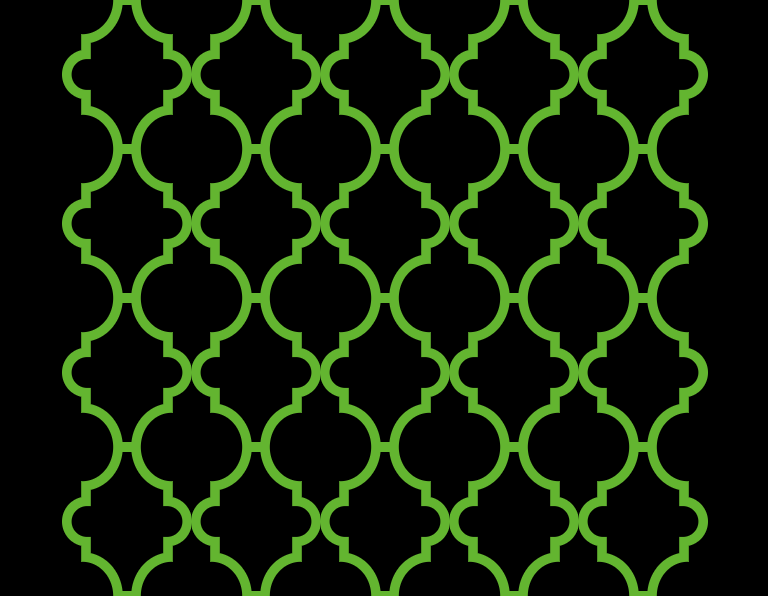
Give the GLSL for this pattern, as a WebGL 1 fragment shader.

```glsl
precision highp float;
// Moroccan quatrefoil trellis: a panel of 5 by 4 green outlined tiles on black.
// Each tile is folded to one quadrant, where its outline is the union of a
// side lobe, an upright step, a concave elliptical arc and a short bridge.

uniform vec2 u_resolution;

const float CANVAS_WIDTH = 768.0;       // design units across the canvas
const vec2 TILE = vec2(129.0, 149.0);
const vec2 GRID = vec2(5.0, 4.0);
const vec2 PANEL_OFFSET = vec2(1.0, 0.0);
const float HALF_STROKE = 4.8;
const float STEP_X = 41.0;              // centre line of the upright step
const vec3 GREEN = vec3(0.39, 0.71, 0.19);
const vec3 BLACK = vec3(0.0);

float boxDistance(vec2 p, vec2 halfSize) {
  vec2 d = abs(p) - halfSize;
  return length(max(d, 0.0)) + min(max(d.x, d.y), 0.0);
}

// First-order distance to an ellipse outline.
float ellipseDistance(vec2 p, vec2 radii) {
  float k = length(p / radii);
  return (k - 1.0) * k / max(length(p / (radii * radii)), 1e-4);
}

// Rounded side lobe, straightened where it meets the step.
float lobeDistance(vec2 q, float halfStroke) {
  vec2 p = vec2(max(q.x - 40.0, 0.0), q.y);
  float ring = abs(length(p) - 20.2) - halfStroke;
  return max(ring, STEP_X - halfStroke - q.x);
}

// Concave arc sweeping from the step to the tile's top edge.
float arcDistance(vec2 q, float halfStroke) {
  vec2 p = q - vec2(44.5, 0.5 * TILE.y);
  p.x = min(p.x, 0.0);
  float ring = abs(ellipseDistance(p, vec2(35.5, 39.0))) - halfStroke;
  return max(ring, q.x - STEP_X - halfStroke);
}

// Outline of one tile, q measured from the tile centre.
float tileDistance(vec2 q, float halfStroke) {
  q = abs(q);
  float upright = boxDistance(q - vec2(STEP_X, 28.0), vec2(halfStroke, 12.2));
  float bridge = boxDistance(q - vec2(0.0, 0.5 * TILE.y), vec2(8.0, 5.0));
  float curves = min(lobeDistance(q, halfStroke), arcDistance(q, halfStroke));
  return min(curves, min(upright, bridge));
}

// Offset from the centre of the nearest tile in a finite, centred grid.
vec2 tileOffset(vec2 p, vec2 tile, vec2 grid) {
  vec2 cell = clamp(floor(p / tile + 0.5 * grid), vec2(0.0), grid - 1.0);
  return p - (cell + 0.5 - 0.5 * grid) * tile;
}

void main() {
  float pixel = CANVAS_WIDTH / u_resolution.x;
  vec2 p = (gl_FragCoord.xy - 0.5 * u_resolution) * pixel - PANEL_OFFSET;

  float d = tileDistance(tileOffset(p, TILE, GRID), HALF_STROKE);
  d = max(d, abs(p.y) - 0.5 * TILE.y * GRID.y);   // trim top and bottom

  float coverage = clamp(0.5 - d / pixel, 0.0, 1.0);
  gl_FragColor = vec4(mix(BLACK, GREEN, coverage), 1.0);
}
```
